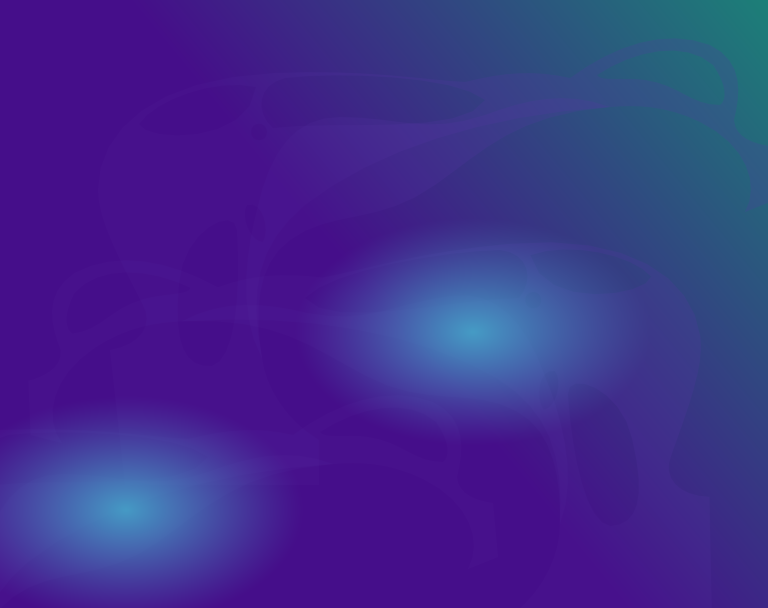
A WebGL 1 fragment shader for this background:

```glsl
precision highp float;
uniform vec2 u_resolution;

// The canvas spans FRAME design units, y pointing down
const vec2 FRAME = vec2(768.0, 608.0);
const vec3 PURPLE = vec3(0.272, 0.055, 0.54);
const vec3 TEAL = vec3(0.11, 0.50, 0.47);
const vec3 VEIL = vec3(0.34, 0.20, 0.65);
const vec3 GLOW = vec3(0.27, 0.65, 0.79);
const vec2 RAMP_START = vec2(130.0, 0.0);
const vec2 RAMP_AXIS = vec2(0.773, -0.635);
const float RAMP_LENGTH = 493.0;
const vec2 GLOW_A = vec2(473.0, 332.0);
const vec2 GLOW_B = vec2(126.0, 510.0);
const vec2 GLOW_RADII = vec2(178.0, 114.0);
const float GLOW_ALPHA = 0.92;
const float FAINT_ALPHA = 0.09;
const float STRONG_ALPHA = 0.2;
const float TILT = 0.131;
const int STEPS = 8;

// Even-odd path state: side flips at each crossing, gap is the edge distance
vec2 spot, pen;
float gap, side;

void beginPath() { gap = 1e4; side = -1.0; }
void moveTo(float x, float y) { pen = vec2(x, y); }

void lineTo(float x, float y) {
  vec2 end = vec2(x, y), e = end - pen, w = spot - pen;
  gap = min(gap, length(w - e * clamp(dot(w, e) / max(dot(e, e), 1e-4), 0.0, 1.0)));
  if ((pen.y > spot.y) != (end.y > spot.y) && w.x < e.x * w.y / e.y) side = -side;
  pen = end;
}

void curveTo(float ax, float ay, float bx, float by, float x, float y) {
  vec2 p = pen, a = vec2(ax, ay), b = vec2(bx, by), q = vec2(x, y);
  for (int i = 1; i <= STEPS; i++) {
    float t = float(i) / float(STEPS), s = 1.0 - t;
    vec2 c = s * s * s * p + 3.0 * s * t * (s * a + t * b) + t * t * t * q;
    lineTo(c.x, c.y);
  }
}

float fillPath(float pixel) { return smoothstep(-0.7, 0.7, side * gap / pixel); }

// Broad ribbon with its cut-out cells
float ribbon(float pixel) {
  beginPath();
  moveTo(260., 112.);
  curveTo(275., 85., 262., 45., 215., 22.);
  curveTo(180., 5., 150., 5., 125., 7.);
  curveTo(0., 15., -110., 50., -180., 105.);
  curveTo(-228., 145., -236., 190., -223., 258.);
  curveTo(-220., 285., -200., 320., -166., 340.);
  lineTo(-166., 385.);
  lineTo(-360., 385.);
  lineTo(-375., 250.);
  curveTo(-345., 245., -330., 225., -343., 203.);
  curveTo(-365., 160., -387., 120., -387., 90.);
  curveTo(-387., 30., -330., -22., -210., -27.);
  curveTo(-120., -31., -60., -20., -20., -18.);
  curveTo(20., -28., 50., -30., 85., -22.);
  curveTo(130., -55., 180., -72., 225., -55.);
  curveTo(260., -38., 255., -5., 249., 20.);
  curveTo(250., 38., 270., 44., 285., 46.);
  lineTo(290., 100.);
  lineTo(260., 112.);
  // Long and round cells
  moveTo(0., 0.);
  curveTo(-30., -25., -150., -28., -200., -22.);
  curveTo(-228., -15., -230., 12., -212., 28.);
  curveTo(-150., 20., -20., 36., 0., 0.);
  moveTo(-229., -13.);
  curveTo(-270., -22., -330., 0., -346., 24.);
  curveTo(-340., 42., -235., 45., -229., -13.);
  moveTo(-248., 130.);
  curveTo(-250., 105., -302., 130., -306., 183.);
  curveTo(-312., 245., -300., 268., -273., 266.);
  curveTo(-250., 260., -244., 195., -248., 130.);
  moveTo(-218., 32.);
  curveTo(-218., 43., -234., 43., -234., 32.);
  curveTo(-234., 21., -218., 21., -218., 32.);
  moveTo(-238., 105.);
  curveTo(-222., 100., -215., 130., -222., 142.);
  curveTo(-235., 142., -245., 115., -238., 105.);
  // Opening in the wing loop
  moveTo(112., -25.);
  curveTo(150., -50., 200., -60., 228., -35.);
  curveTo(242., -15., 242., 0., 235., 5.);
  curveTo(205., 5., 195., -15., 160., -20.);
  curveTo(140., -23., 115., -18., 112., -25.);
  return fillPath(pixel);
}

// Curled leaf that ends in a thin tip
float leaf(float pixel) {
  beginPath();
  moveTo(-223., 258.);
  curveTo(-250., 210., -236., 140., -228., 110.);
  curveTo(-215., 50., -190., 17., -145., 17.);
  curveTo(-85., 17., -60., 35., 0., 15.);
  curveTo(40., 0., 80., -10., 125., 7.);
  curveTo(30., 15., 0., 50., -50., 85.);
  curveTo(-105., 125., -155., 110., -195., 140.);
  curveTo(-230., 165., -230., 215., -223., 258.);
  return fillPath(pixel);
}

void veil(inout vec3 color, vec2 local, float alpha, float pixel) {
  if (abs(local.x + 48.0) > 345.0 || abs(local.y - 158.0) > 235.0) return;
  spot = local;
  color = mix(color, VEIL, alpha * ribbon(pixel));
  color = mix(color, VEIL, alpha * leaf(pixel));
}

void glow(inout vec3 color, vec2 offset) {
  float fall = max(1.0 - length(offset / GLOW_RADII), 0.0);
  color = mix(color, GLOW, GLOW_ALPHA * pow(fall, 1.15));
}

void main() {
  vec2 uv = gl_FragCoord.xy / u_resolution;
  vec2 p = vec2(uv.x, 1.0 - uv.y) * FRAME;
  float pixel = FRAME.y / u_resolution.y;

  // Diagonal ramp
  float ramp = clamp(dot(p - RAMP_START, RAMP_AXIS) / RAMP_LENGTH, 0.0, 1.0);
  vec3 color = mix(PURPLE, TEAL, ramp);

  // Three placements of one motif, the middle one mirrored and tilted
  float alpha = mix(FAINT_ALPHA, STRONG_ALPHA, smoothstep(0.0, 0.3, ramp));
  vec2 m = p - vec2(305.0, 298.0);
  float c = cos(TILT), s = sin(TILT);
  veil(color, p - vec2(485.0, 100.0), alpha, pixel);
  veil(color, vec2(s * m.y - c * m.x, s * m.x + c * m.y), alpha, pixel);
  veil(color, p - vec2(208.0, 457.0), alpha, pixel);

  glow(color, p - GLOW_A);
  glow(color, p - GLOW_B);
  gl_FragColor = vec4(color, 1.0);
}
```
